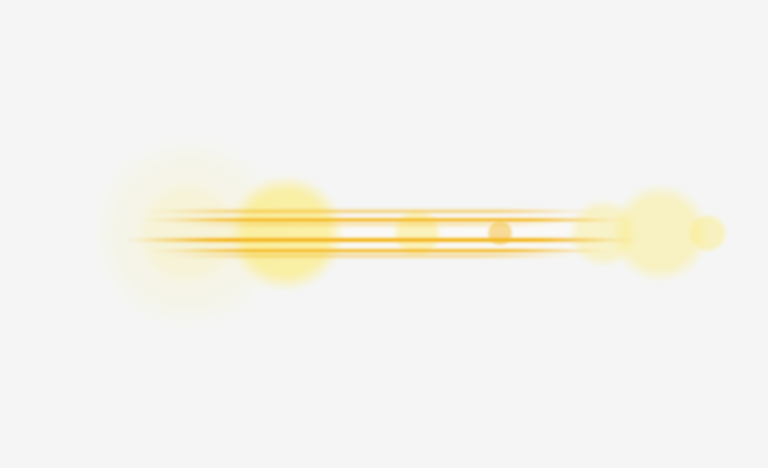
Give the GLSL for this background, as a WebGL 1 fragment shader.

```glsl
precision highp float;
// Soft golden light streaks crossing a row of blurred yellow discs on pale grey.

#define PAPER vec3(0.960, 0.962, 0.963)
#define YELLOW vec3(0.985, 0.925, 0.500)
#define GOLD vec3(0.955, 0.730, 0.170)
#define CORE_WHITE vec3(0.985, 0.982, 0.975)
#define DISC_BLUR 0.24
#define BEAM_FADE 0.26
#define AXIS_Y 0.002

uniform vec2 u_resolution;

// Coverage of a blurred disc centred on the horizontal axis.
float disc(vec2 p, float x, float radius) {
    float d = length(p - vec2(x, AXIS_Y)) / radius;
    return 1.0 - smoothstep(1.0 - DISC_BLUR, 1.0 + DISC_BLUR, d);
}

// Horizontal window that fades in from the left and out to the right.
float span(float x, float left, float right) {
    return smoothstep(left, left + BEAM_FADE, x)
         * (1.0 - smoothstep(right - BEAM_FADE, right, x));
}

// Thin streak with a Gaussian cross section.
float beam(vec2 p, float y, float width, float left, float right) {
    float d = (p.y - y) / width;
    return exp(-d * d) * span(p.x, left, right);
}

void main() {
    // Origin at the canvas centre, one unit per canvas height.
    vec2 p = (gl_FragCoord.xy - 0.5 * u_resolution) / u_resolution.y;
    vec3 color = PAPER;

    // Bright core between the streaks.
    float core = 1.0 - smoothstep(0.025, 0.055, abs(p.y - AXIS_Y));
    color = mix(color, CORE_WHITE, 0.8 * core * span(p.x, -0.40, 0.56));

    // Wide, faint halo and its inner disc on the left.
    color = mix(color, YELLOW, 0.11 * disc(p, -0.419, 0.180));
    color = mix(color, YELLOW, 0.16 * disc(p, -0.419, 0.100));

    // Main disc, then the small glows between the streaks.
    color = mix(color, YELLOW, 0.68 * disc(p, -0.209, 0.107));
    color = mix(color, YELLOW, 0.50 * disc(p, 0.071, 0.046));
    color = mix(color, GOLD, 0.48 * disc(p, 0.248, 0.025));

    // Overlapping discs on the right.
    color = mix(color, YELLOW, 0.38 * disc(p, 0.468, 0.064));
    color = mix(color, YELLOW, 0.44 * disc(p, 0.590, 0.091));
    color = mix(color, YELLOW, 0.46 * disc(p, 0.692, 0.037));

    // Streaks, from top to bottom.
    color = mix(color, GOLD, 0.46 * beam(p, 0.0485, 0.0055, -0.53, 0.48));
    color = mix(color, GOLD, 0.85 * beam(p, 0.0300, 0.0052, -0.53, 0.54));
    color = mix(color, GOLD, 0.25 * beam(p, 0.0200, 0.0060, -0.48, 0.42));
    color = mix(color, GOLD, 0.98 * beam(p, -0.0128, 0.0055, -0.58, 0.56));
    color = mix(color, GOLD, 0.80 * beam(p, -0.0357, 0.0052, -0.52, 0.50));
    color = mix(color, GOLD, 0.36 * beam(p, -0.0470, 0.0055, -0.50, 0.44));

    gl_FragColor = vec4(color, 1.0);
}
```
